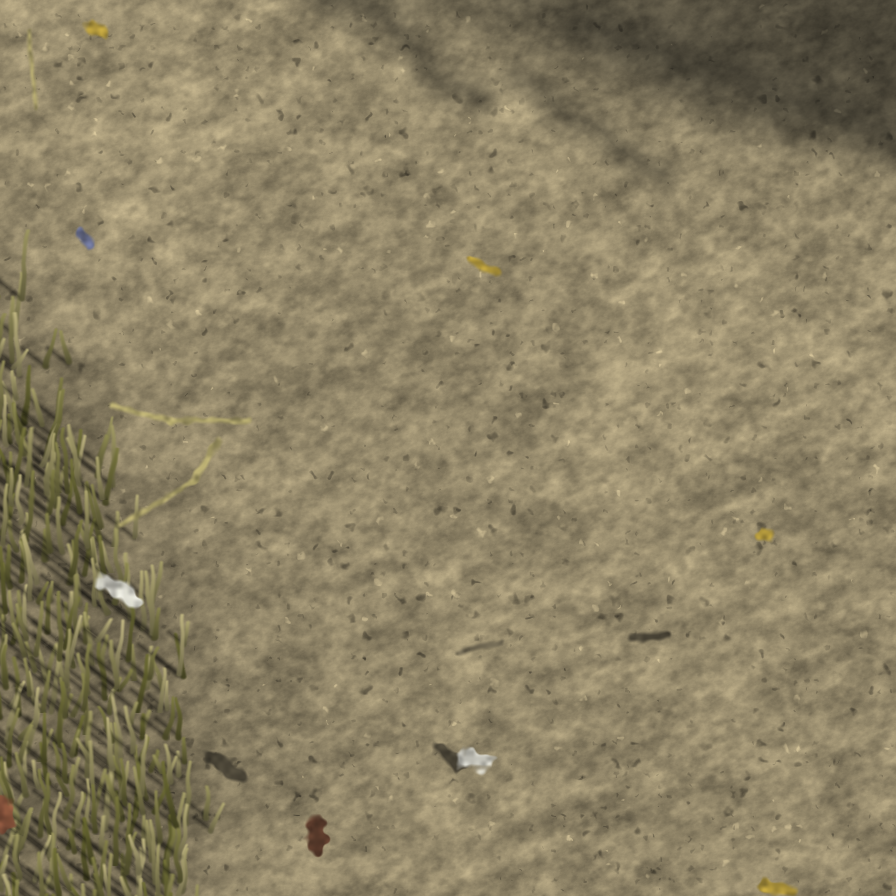
Write a Shadertoy shader that draws this texture.

```glsl
// Sunlit bare soil with a grassy left margin, scattered litter and a soft tree shadow.
float hash(vec2 p) {
    vec3 q = fract(p.xyx * 0.1031);
    q += dot(q, q.yzx + 33.33);
    return fract((q.x + q.y) * q.z);
}
vec2 hash2(vec2 p) { return vec2(hash(p), hash(p + 71.7)); }

float noise(vec2 p) {
    vec2 i = floor(p), f = fract(p);
    f = f * f * (3.0 - 2.0 * f);
    return mix(mix(hash(i), hash(i + vec2(1, 0)), f.x),
               mix(hash(i + vec2(0, 1)), hash(i + 1.0), f.x), f.y);
}
vec2 wobble(vec2 p) { return vec2(noise(p), noise(p + 40.0)) - 0.5; }

// Fractal noise centred on zero.
float fbm(vec2 p) {
    float sum = -0.48, amp = 0.5;
    for (int i = 0; i < 5; i++) {
        sum += amp * noise(p);
        p = mat2(1.6, 1.1, -1.1, 1.6) * p + 13.1;
        amp *= 0.5;
    }
    return sum;
}

// Distance to a segment (ends in xy and zw), and position along it.
vec2 segment(vec2 p, vec4 ends) {
    vec2 a = p - ends.xy, b = ends.zw - ends.xy;
    float t = clamp(dot(a, b) / dot(b, b), 0.0, 1.0);
    return vec2(length(a - b * t), t);
}
float stroke(vec2 p, vec4 ends, float radius, float soft) {
    return 1.0 - smoothstep(radius - soft, radius + soft, segment(p, ends).x);
}

// A small ragged object.
void litter(inout vec3 col, vec2 p, vec4 ends, float radius, vec3 tint) {
    float light = 0.75 + 0.5 * noise(p * 150.0);
    p += wobble(p * 110.0) * radius * 1.2;
    col = mix(col, tint * light, 0.9 * stroke(p, ends, radius, 0.0028));
}

// Uneven grains, one candidate per grid cell.
float specks(vec2 p, float scale, float chance) {
    vec2 g = p * scale + wobble(p * scale * 3.0) * 0.45, id = floor(g);
    float radius = mix(0.15, 0.36, hash(id + 5.3));
    float d = length(fract(g) - 0.35 - 0.3 * hash2(id));
    return step(hash(id + 19.0), chance) * (1.0 - smoothstep(radius * 0.2, radius, d));
}

// Soft patch: centre in xy, size in zw.
float tone(vec2 p, vec4 area) {
    vec2 d = (p - area.xy) / area.zw;
    return exp(-dot(d, d));
}

vec3 soil(vec2 p) {
    vec2 tilted = mat2(0.94, -0.34, 0.34, 0.94) * p;
    float light = 0.573 + 0.1 * fbm(p * vec2(7, 9));
    light += 0.3 * fbm(tilted * vec2(26, 46) + 7.0) + 0.25 * fbm(tilted * vec2(100, 130));
    light += 0.035 * tone(p, vec4(0.15, 0.86, 0.25, 0.12));
    light += 0.04 * tone(p, vec4(0.85, 0.62, 0.22, 0.14));
    light -= 0.06 * tone(p, vec4(0.43, 0.64, 0.07, 0.06));
    light -= 0.06 * tone(p, vec4(0.72, 0.08, 0.08, 0.02));
    light -= 0.07 * tone(p, vec4(0.71, 0.32, 0.03, 0.025));
    light -= 0.06 * tone(p, vec4(0.29, 0.18, 0.09, 0.14));
    light -= 0.17 * specks(p, 50.0, 0.16) * smoothstep(-0.1, 0.1, fbm(p * 9.0));
    light += 0.14 * specks(p + 0.7, 70.0, 0.04) - 0.1 * specks(p + 0.4, 85.0, 0.12);
    return light * vec3(1.0, 0.92, 0.72);
}

float treeShade(vec2 p) {
    p += wobble(p * 14.0) * 0.02 + wobble(p * 33.0) * 0.012;
    float broad = smoothstep(-0.04, 0.07, p.y - 1.0 + 0.32 * (p.x - 0.38));
    float streaks = stroke(p, vec4(0.37, 1.02, 0.53, 0.892), 0.016, 0.03);
    streaks = max(streaks, stroke(p, vec4(0.57, 0.915, 0.735, 0.815), 0.013, 0.028));
    streaks = max(streaks, stroke(p, vec4(0.66, 0.97, 1.02, 0.835), 0.016, 0.034));
    float corner = tone(p, vec4(1.05, 0.98, 0.3, 0.12));
    return 1.0 - (1.0 - 0.58 * broad) * (1.0 - 0.58 * streaks) * (1.0 - 0.4 * corner);
}

// Positive inside the grassy margin.
float grassDepth(vec2 p) { return 0.25 * (1.0 - pow(max(p.y, 0.0) / 0.7, 2.2)) - p.x; }

// Root, lean and height of the blade in a cell; height 0 means bare.
vec4 bladeAt(vec2 id, vec2 cell, float seed) {
    vec2 root = (id + hash2(id + seed)) * cell;
    float cover = 0.85 * smoothstep(-0.02, 0.09, grassDepth(root));
    float height = mix(0.02, 0.075, hash(id + seed + 3.7)) * step(hash(id + seed + 8.1), cover);
    return vec4(root, (hash(id + seed + 12.9) - 0.45) * 0.03, height);
}

void grass(inout vec3 col, vec2 p, vec2 cell, float seed) {
    vec2 home = floor(p / cell), bent = p + wobble(p * 45.0) * 0.006;
    float shade = 0.0;
    for (int k = 0; k < 12; k++) {
        vec4 b = bladeAt(home + vec2(k % 4, -k / 4), cell, seed);
        if (b.w > 0.0) shade = max(shade, stroke(p, b.xyxy + b.w * vec4(0, 0, -0.65, 0.5), 0.002, 0.004));
    }
    col *= 1.0 - 0.45 * shade;
    for (int k = 0; k < 12; k++) {
        vec2 id = home + vec2(k % 3 - 1, -k / 3);
        vec4 b = bladeAt(id, cell, seed);
        if (b.w == 0.0) continue;
        vec2 s = segment(bent, vec4(b.xy, b.xy + b.zw));
        float width = mix(0.0031, 0.0018, s.y);
        vec3 tint = mix(vec3(0.4, 0.4, 0.18), vec3(0.74, 0.7, 0.5), hash(id + 22.0 + seed));
        float mask = 1.0 - smoothstep(width - 0.0018, width + 0.0018, s.x);
        col = mix(col, tint * mix(0.6, 1.05, s.y), 0.9 * mask);
    }
}

void mainImage(out vec4 fragColor, in vec2 fragCoord) {
    vec2 p = fragCoord / iResolution.xy;
    vec3 straw = vec3(0.66, 0.62, 0.4), yellow = vec3(0.66, 0.56, 0.2);
    vec3 white = vec3(0.82, 0.82, 0.79), dark = vec3(0.27, 0.25, 0.2), rust = vec3(0.42, 0.25, 0.18);
    // Ground, damp margin, tree shadow and grass
    vec3 col = soil(p) * (1.0 - 0.2 * smoothstep(-0.06, 0.08, grassDepth(p)));
    col *= mix(vec3(1), vec3(0.37, 0.38, 0.4), treeShade(p));
    if (p.x < 0.34 && p.y < 0.8) {
        grass(col, p, vec2(0.021, 0.03), 0.0);
        grass(col, p, vec2(0.019, 0.034), 37.0);
    }
    // Stems
    litter(col, p, vec4(0.124, 0.547, 0.19, 0.53), 0.003, straw);
    litter(col, p, vec4(0.19, 0.53, 0.278, 0.531), 0.003, straw);
    litter(col, p, vec4(0.243, 0.507, 0.215, 0.462), 0.004, straw);
    litter(col, p, vec4(0.215, 0.462, 0.135, 0.415), 0.003, straw);
    litter(col, p, vec4(0.04, 0.88, 0.032, 0.965), 0.002, straw);
    // Pale stone, twigs and dark hollows
    litter(col, p, vec4(0.49, 0.163, 0.513, 0.149), 0.008, dark);
    litter(col, p, vec4(0.517, 0.154, 0.54, 0.149), 0.009, white);
    litter(col, p, vec4(0.705, 0.287, 0.745, 0.292), 0.004, dark);
    litter(col, p, vec4(0.51, 0.272, 0.56, 0.283), 0.003, dark * 1.5);
    litter(col, p, vec4(0.235, 0.155, 0.265, 0.135), 0.008, dark);
    // Leaves and scraps
    litter(col, p, vec4(0.524, 0.71, 0.556, 0.695), 0.004, yellow);
    litter(col, p, vec4(0.102, 0.97, 0.114, 0.965), 0.006, yellow);
    litter(col, p, vec4(0.85, 0.405, 0.857, 0.402), 0.006, yellow);
    litter(col, p, vec4(0.853, 0.011, 0.88, 0.006), 0.007, yellow);
    litter(col, p, vec4(0.35, 0.078, 0.357, 0.058), 0.01, rust * 0.75);
    litter(col, p, vec4(0, 0.095, 0.003, 0.083), 0.015, rust * 1.2);
    litter(col, p, vec4(0.118, 0.35, 0.148, 0.331), 0.009, white);
    litter(col, p, vec4(0.088, 0.74, 0.1, 0.728), 0.005, vec3(0.38, 0.41, 0.56));
    fragColor = vec4(col, 1);
}
```
